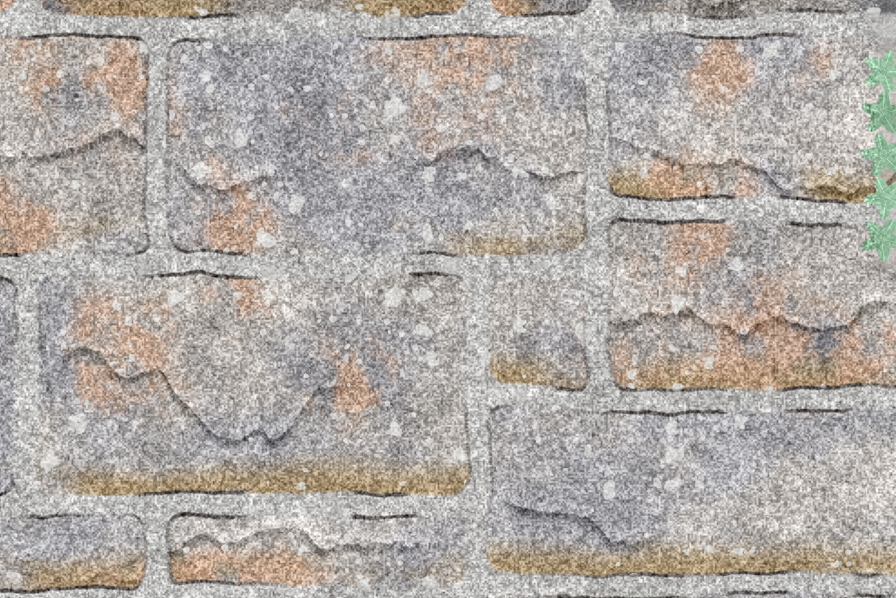
A WebGL 1 fragment shader for this texture:

```glsl
precision highp float;
uniform vec2 u_resolution;

#define TOP 0.957
#define LEFT_COURSE 0.40
#define RIGHT_COURSE 0.312
#define STONE_LENGTH 0.755
#define JOINT 0.019
#define CORNER 0.028
#define GRAIN 0.35
#define STAIN 0.75
#define CRACK 0.0035

const vec3 MORTAR = vec3(0.745, 0.743, 0.738);
const vec3 COOL_STONE = vec3(0.675, 0.672, 0.69);
const vec3 WARM_STONE = vec3(0.705, 0.685, 0.665);
const vec3 OCHRE = vec3(0.66, 0.55, 0.38);
const vec3 RUST = vec3(0.77, 0.62, 0.52);
const vec3 LICHEN = vec3(0.87, 0.87, 0.86);
const vec3 CREVICE = vec3(0.27, 0.25, 0.24);
const vec3 LEAF = vec3(0.53, 0.69, 0.57);

float hash(vec2 p) {
  vec3 q = fract(p.xyx * 0.1031);
  q += dot(q, q.yzx + 33.33);
  return fract((q.x + q.y) * q.z);
}

float noise(vec2 p) {
  vec2 i = floor(p), f = fract(p);
  f *= f * (3.0 - 2.0 * f);
  vec2 e = vec2(1.0, 0.0);
  return mix(mix(hash(i), hash(i + e.xy), f.x),
             mix(hash(i + e.yx), hash(i + e.xx), f.x), f.y);
}

float fbm(vec2 p) {
  float sum = 0.0, weight = 0.5;
  for (int i = 0; i < 5; i++) {
    sum += weight * noise(p);
    p = mat2(1.6, 1.2, -1.2, 1.6) * p + 17.3;
    weight *= 0.5;
  }
  return sum;
}

// Corners (low, high) of the stone cell that holds p: two sets of courses
vec4 stoneCell(vec2 p) {
  float low = TOP - 2.0 * RIGHT_COURSE;
  float border = p.y < low ? 0.80 : 1.0;
  bool right = p.x > border;
  float course = right ? RIGHT_COURSE : LEFT_COURSE;
  float row = floor((TOP - p.y) / course);
  float top = TOP - row * course;
  if (right) return vec4(border, top - course, 1.6, top);
  float start = 0.265 - 0.22 * mod(row, 2.0);
  start += STONE_LENGTH * floor((p.x - start) / STONE_LENGTH);
  float bottom = max(top - course, start > 0.7 ? low : 0.0);
  return vec4(start, bottom, min(start + STONE_LENGTH, border), top);
}

float roundedBox(vec2 p, vec2 size) {
  vec2 q = abs(p) - size + CORNER;
  return length(max(q, 0.0)) + min(max(q.x, q.y), 0.0) - CORNER;
}

// Scattered ragged spots, one per chosen grid cell
float spots(vec2 p, float scale, float share) {
  vec2 g = p * scale + 0.35 * (vec2(fbm(p * 45.0), fbm(p * 45.0 + 9.0)) - 0.5);
  vec2 id = floor(g);
  vec2 centre = 0.35 + 0.3 * vec2(hash(id + 3.0), hash(id + 8.0));
  float radius = 0.08 + 0.22 * hash(id + 21.0);
  float ragged = length(fract(g) - centre) + 0.22 * (noise(p * 130.0) - 0.5);
  return step(hash(id), share) * (1.0 - smoothstep(radius - 0.05, radius + 0.05, ragged));
}

void main() {
  vec2 uv = gl_FragCoord.xy / u_resolution.y;
  float pixel = 1.0 / u_resolution.y;
  vec2 p = uv + 0.03 * (vec2(fbm(uv * 9.0), fbm(uv * 9.0 + 40.0)) - 0.48);
  vec4 cell = stoneCell(p);
  vec2 size = cell.zw - cell.xy;
  float d = roundedBox(p - 0.5 * (cell.xy + cell.zw), 0.5 * size - JOINT);
  float id = hash(cell.xy * 37.0 + 5.0);
  float stone = 1.0 - smoothstep(-0.003 - pixel, 0.002 + pixel, d);

  // Weathered stone face
  float mottle = fbm(uv * 6.0 + id * 20.0);
  float blotch = fbm(uv * 24.0);
  vec3 face = mix(COOL_STONE, WARM_STONE, smoothstep(0.3, 0.65, mottle + 0.2 * (id - 0.5)));
  face += 0.24 * (mottle - 0.48) + 0.24 * (blotch - 0.48);
  face -= 0.13 * smoothstep(TOP - 0.01, TOP + 0.01, p.y);

  // Ochre along the foot of stones, rust in patches
  float foot = 1.0 - smoothstep(0.01, 0.075, p.y - cell.y - JOINT);
  float ochre = foot * smoothstep(0.38, 0.58, fbm(uv * vec2(4.0, 7.0) + 31.0));
  float rust = smoothstep(0.53, 0.72, fbm(uv * 5.0 + 63.0)) * smoothstep(0.3, 0.6, blotch);
  face = mix(face, OCHRE, STAIN * ochre);
  face = mix(face, RUST, STAIN * rust);

  // Broken ledges with a shadow below and a pale lip above
  float ledge = p.y - cell.y - size.y * (0.22 + 0.25 * id)
              - 0.3 * (fbm(vec2(uv.x * 5.0, id * 30.0)) - 0.45);
  float broken = smoothstep(0.48, 0.6, noise(uv * 4.5 + id * 50.0)) * step(0.3, size.x);
  float shadow = smoothstep(-0.022, 0.0, ledge) * (1.0 - smoothstep(0.0, 0.004, ledge));
  float lip = smoothstep(0.0, 0.006, ledge) * (1.0 - smoothstep(0.006, 0.03, ledge));
  face += broken * (0.05 * lip - 0.2 * shadow);

  // Mortar and the cracks around the stones
  vec3 color = mix(MORTAR + 0.16 * (blotch - 0.48), face, stone);
  float level = 1.0 - smoothstep(0.0, 0.02, min(p.y - cell.y, cell.w - p.y) - JOINT);
  float gap = smoothstep(0.36, 0.58, noise(uv * 11.0 + 7.0)) * mix(0.35, 0.85, level);
  float crack = 1.0 - smoothstep(CRACK * 0.3, CRACK + pixel, abs(d));
  color = mix(color, CREVICE, gap * crack);

  // Pale lichen in clusters
  float cluster = smoothstep(0.38, 0.62, fbm(uv * 3.5 + 81.0));
  float lichen = max(spots(uv, 19.0, 0.22 * cluster), spots(uv + 4.0, 44.0, 0.2 * cluster));
  color = mix(color, LICHEN, 0.85 * lichen * mix(0.25, 1.0, stone));

  // Ivy on the right border
  for (int i = 0; i < 5; i++) {
    float n = float(i);
    vec2 q = uv - vec2(1.5 - 0.025 * hash(vec2(n, 2.0)), 0.88 - 0.07 * n);
    float angle = atan(q.y, q.x) + n;
    float edge = length(q) - 0.036 * (0.8 + 0.25 * cos(5.0 * angle));
    float vein = 1.0 - smoothstep(0.05, 0.2, abs(sin(2.5 * angle)));
    vec3 leaf = LEAF + 0.12 * vein + 0.14 * (hash(vec2(n, 6.0)) - 0.5);
    color = mix(color, leaf, 1.0 - smoothstep(-pixel, pixel, edge));
  }

  // Sandy grain and dark pits
  float grain = GRAIN * (noise(uv * 330.0) - 0.5) + 0.55 * GRAIN * (noise(uv * 150.0 + 11.0) - 0.5);
  float pits = smoothstep(0.76, 0.95, noise(uv * 210.0 + 55.0));
  float rough = 1.0 - 0.5 * lichen - 0.6 * smoothstep(1.455, 1.48, uv.x) * step(0.55, uv.y);
  color += rough * (grain - 0.13 * pits);
  gl_FragColor = vec4(clamp(color, 0.0, 1.0), 1.0);
}
```
